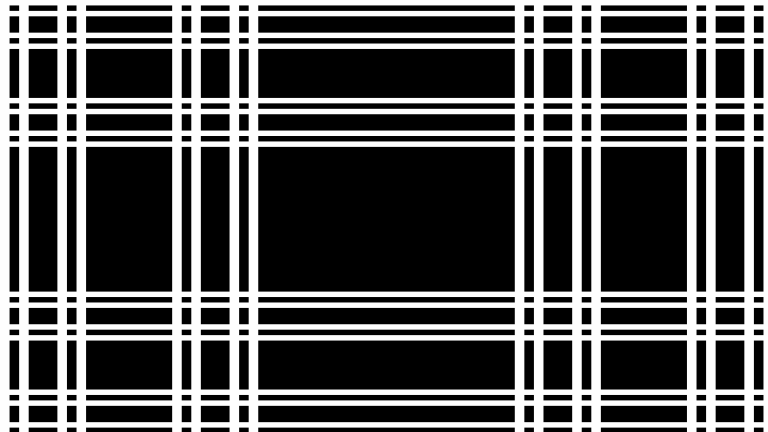
Write a WebGL 2 fragment shader that draws this pattern.

```glsl
#version 300 es
precision highp float;

// Cantor-set plaid: white bars on black, crossing in both directions.
// Each axis is folded level by level onto a single bar, so four doublings
// give sixteen bars; the last bar of each axis is cut by the canvas edge.

#define BAR_SIZE vec2(0.012454, 0.012593)
#define TOP_SHIFT vec2(0.6703, 0.6750)
#define INNER_LEVELS 3
#define BAR_COLOR vec3(0.995)
#define GAP_COLOR vec3(0.0)

uniform vec2 u_resolution;
out vec4 fragColor;

// Moves the second of two equal copies onto the first, on each axis.
vec2 foldCopy(vec2 p, vec2 copyLength, vec2 shift) {
    vec2 middle = 0.5 * (copyLength + shift);
    return p - shift * step(middle, p);
}

// Signed distance to the nearest Cantor bar, separately for x and y.
vec2 cantorDistance(vec2 p) {
    vec2 copyLength = 27.0 * BAR_SIZE;
    p = foldCopy(p, copyLength, TOP_SHIFT);
    for (int level = 0; level < INNER_LEVELS; level++) {
        copyLength /= 3.0;
        p = foldCopy(p, copyLength, 2.0 * copyLength);
    }
    return abs(p - 0.5 * BAR_SIZE) - 0.5 * BAR_SIZE;
}

void main() {
    // Both axes run from 0 to 1, starting at the upper left.
    vec2 p = gl_FragCoord.xy / u_resolution;
    p.y = 1.0 - p.y;

    // Box-filtered bar coverage, one pixel wide.
    vec2 cover = clamp(0.5 - cantorDistance(p) * u_resolution, 0.0, 1.0);

    // Union of vertical and horizontal bars.
    float bars = 1.0 - (1.0 - cover.x) * (1.0 - cover.y);
    fragColor = vec4(mix(GAP_COLOR, BAR_COLOR, bars), 1.0);
}
```
